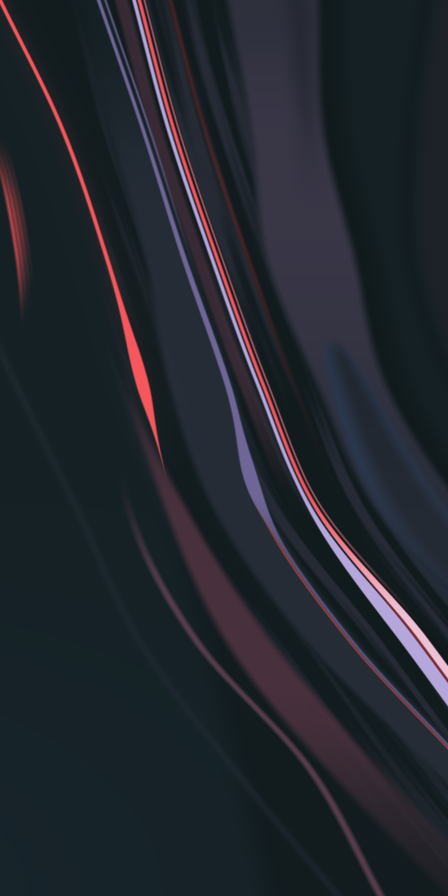
This background is drawn by a Shadertoy shader. Its source:

```glsl
#define BASE vec3(.080, .127, .142)
#define SHADE vec3(.060, .090, .100)
#define SLATE vec3(.145, .172, .212)
#define VEIL vec3(.222, .212, .275)
#define BLUE vec3(.165, .215, .300)
#define MAUVE vec3(.285, .190, .240)
#define VIOLET vec3(.430, .400, .590)
#define LILAC vec3(.710, .650, .860)
#define PINK vec3(.930, .760, .840)
#define RED vec3(.960, .340, .360)
#define STREAK_SCALE vec2(30., 2.6)

float x, t; // across, and down from the top
vec3 col;

void lay(vec3 c, float amount) { col = mix(col, c, amount); }

float ramp(float a, float b, float v) { return smoothstep(a, b, v); }

// Smooth curve through eight evenly spaced knots
float path(float k[8]) {
    float s = clamp(t, 0., 1.) * 7.;
    int i = min(int(s), 6);
    float f = s - float(i), a = k[i], b = k[i + 1];
    float before = i > 0 ? k[i - 1] : 2. * a - b;
    float after = i < 6 ? k[i + 2] : 2. * b - a;
    float m = .5 * (b - before), n = .5 * (after - a);
    return a + f * (m + f * (3. * (b - a) - 2. * m - n + f * (2. * (a - b) + m + n)));
}

// Gradient noise
vec2 gradient(vec2 cell) {
    float h = 6.2832 * fract(sin(dot(cell, vec2(127.1, 311.7))) * 43758.5);
    return vec2(cos(h), sin(h));
}

float noise(vec2 p) {
    vec2 i = floor(p), f = p - i, e = vec2(1, 0);
    vec2 w = f * f * f * (f * (f * 6. - 15.) + 10.);
    float low = mix(dot(gradient(i), f), dot(gradient(i + e), f - e), w.x);
    float high = mix(dot(gradient(i + e.yx), f - e.yx), dot(gradient(i + 1.), f - 1.), w.x);
    return mix(low, high, w.y);
}

// Soft-edged interval
float band(float v, float a, float b, float soft) {
    return ramp(a - soft, a + soft, v) * (1. - ramp(b - soft, b + soft, v));
}

float strand(float centre, float w, float soft) {
    return band(x, centre - w, centre + w, soft);
}

void mainImage(out vec4 fragColor, in vec2 fragCoord) {
    vec2 uv = fragCoord / iResolution.xy;
    x = uv.x;
    t = 1. - uv.y;
    float px = 1.3 / iResolution.x;

    // Flow lines
    float bright = path(float[8](.307, .383, .479, .583, .706, .924, 1.135, 1.36));
    float violet = path(float[8](.22, .318, .409, .508, .589, .784, 1.047, 1.3));
    float ember = path(float[8](0., .138, .237, .318, .39, .46, .53, .6));
    float corner = path(float[8](-.16, -.02, .046, .064, .08, .09, .1, .11));
    float wedge = path(float[8](.17, .247, .325, .378, .482, .682, .964, 1.22));
    float plum = path(float[8](.2, .23, .26, .286, .396, .552, .786, 1.06));
    float thread = path(float[8](.2, .22, .24, .265, .29, .437, .69, .85));
    float faint = path(float[8](-.4, -.25, -.1, .035, .175, .31, .52, .755));
    float veilL = path(float[8](.508, .56, .594, .708, .846, 1.12, 1.4, 1.7));
    float veilR = path(float[8](.711, .72, .79, .86, 1.04, 1.3, 1.6, 1.9));
    float edge = path(float[8](.95, .915, .915, 1.01, 1.2, 1.4, 1.6, 1.8));
    float leaf = path(float[8](.6, .64, .682, .78, .925, 1.17, 1.4, 1.6));
    float s = x - bright;

    // Dark ground and slate wedge
    col = mix(BASE, vec3(.09, .14, .165), ramp(.5, 1., t) * (1. - x));
    lay(SHADE, .55 * band(x, ember, wedge, .05));
    lay(SLATE, band(x, wedge, violet + .012, .012) * ramp(0., .25, t));

    // Silky streaks along the flow
    vec2 q = vec2(s, t) * STREAK_SCALE;
    float streak = noise(q) + .5 * noise(q * 2.3 + 9.);
    float inner = band(x, violet + .012, veilL, .015);
    float outer = band(x, plum - .02, wedge + .02, .03);
    lay(SHADE, .6 * inner);
    lay(mix(SLATE, VEIL, .35), ramp(-.1, .5, streak) * (.75 * inner + .45 * outer));

    // Folded veil and its shadows
    lay(SHADE, .8 * band(x, veilR - .01, veilR + .05, .035));
    lay(mix(VEIL, SLATE, ramp(.25, .65, t)), band(x, veilL, veilR, .014) * (.7 + .3 * ramp(0., .15, t)));
    lay(SLATE * .8, .6 * strand(.665 + .15 * t, .022, .03) * ramp(.24, .08, t));
    lay(SHADE, .6 * strand(edge, .01, .03));
    lay(vec3(.125, .135, .16), .7 * ramp(edge, edge + .05, x));

    // Blue leaf with a darker heart
    float w = .078 * sqrt(max(t - .37, 0.) / .2);
    float heart = strand(leaf + .008, w * .6, .025);
    lay(mix(BLUE, SLATE * .9, heart), strand(leaf, w, .012) * ramp(.37, .4, t) * (1. - .7 * ramp(.47, .66, t)));

    // Mauve ribbons and faint line
    w = mix(.004, .058, ramp(.4, .82, t));
    lay(MAUVE, ramp(.38, .58, t) * (1. - .75 * ramp(.75, 1., t)) * strand(plum, w, .008 + .012 * t * t));
    lay(MAUVE * 1.35, .85 * strand(thread, .008, .007) * ramp(.52, .68, t));
    lay(SLATE, .55 * strand(faint, .008, .012));

    // Dim red strands
    lay(MAUVE, .7 * strand(bright - .036, .014, .007) * (1. - ramp(.4, .58, t)));
    lay(RED * .45, .6 * strand(bright + .073, .004, .006) * (1. - ramp(.25, .55, t)));

    // Violet strand, swelling midway, then edged in red
    float tail = ramp(.55, .62, t);
    w = .004 + .003 * ramp(.1, .45, t) * (1. - tail) + .009 * exp(-pow(abs(t - .535) / .045, 2.));
    lay(VIOLET, (1. - .35 * tail) * strand(violet, w, px));
    lay(VIOLET, .8 * strand(violet + .015, .0025, px) * (1. - ramp(.1, .35, t)));
    lay(RED * .75, .8 * tail * strand(violet - .007, .0025, px));

    // Ember streaks
    w = .0045 + .01 * exp(-pow(abs(t - .42) / .06, 2.));
    w *= 1. - ramp(.43, .54, t);
    col += RED * .07 * exp(-abs(x - ember) * 45.) * (1. - ramp(.4, .55, t));
    lay(RED, strand(ember, w, px) * (1. - ramp(.51, .54, t)));
    for (float k = 0.; k < 4.; k++) {
        float glow = band(t, .19, .32 - .012 * k, .05) * (.85 - .2 * k);
        lay(RED * .85, glow * strand(corner - .008 + .009 * k, .004, .004));
    }

    // Bright ribbon: lilac, dark seam, red turning pink
    float wide = ramp(.53, .71, t);
    w = mix(.012, .033, wide);
    float u = s / w, soft = px / w;
    lay(SHADE, .75 * band(u, -1., 1.5, .3));
    lay(LILAC, band(u, -1., mix(-.3, .2, wide), soft));
    lay(RED * .5, wide * band(u, .15, .4, soft));
    lay(mix(RED, PINK, ramp(.54, .7, t)), band(u, .36 * wide, mix(.65, 1., wide), soft));
    lay(mix(RED, PINK, .45), .75 * (1. - wide) * band(u, 1.11, 1.39, soft));

    fragColor = vec4(col, 1.);
}
```
